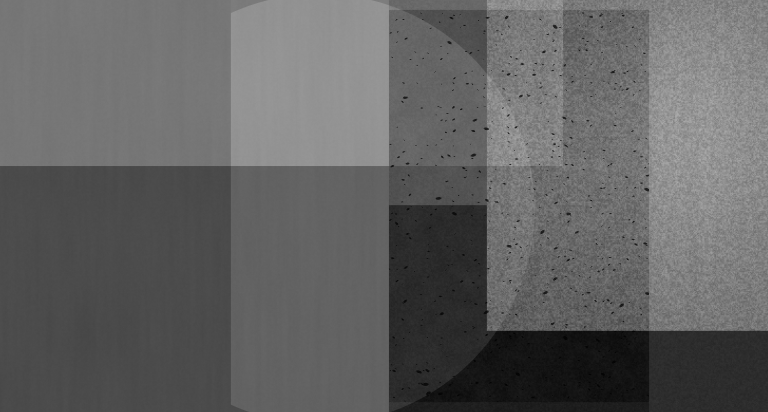
Give the GLSL for this background, as a Shadertoy shader.

```glsl
float hash(vec2 p) {
    vec3 q = fract(vec3(p.xyx) * 0.1031);
    q += dot(q, q.yzx + 33.33);
    return fract((q.x + q.y) * q.z);
}

float noise(vec2 p) {
    vec2 i = floor(p), f = fract(p);
    f = f * f * (3.0 - 2.0 * f);
    return mix(mix(hash(i), hash(i + vec2(1, 0)), f.x),
               mix(hash(i + vec2(0, 1)), hash(i + vec2(1, 1)), f.x), f.y);
}

float fbm(vec2 p) {
    float sum = 0.0, weight = 0.5;
    for (int i = 0; i < 4; i++) {
        sum += weight * noise(p);
        p = p * 2.03 + 7.1;
        weight *= 0.5;
    }
    return sum;
}

// Antialiased step: 1 where x lies beyond the limit
float beyond(float limit, float x, float aa) {
    return clamp((x - limit) / aa + 0.5, 0.0, 1.0);
}

float span(float low, float high, float x, float aa) {
    return beyond(low, x, aa) - beyond(high, x, aa);
}

float disc(vec2 p, vec2 center, float radius, float aa) {
    return beyond(0.0, radius - length(p - center), aa);
}

// One small tilted pit per occupied cell
float pits(vec2 p, float scale, float density, float aa) {
    vec2 cell = floor(p * scale);
    float present = step(hash(cell + 3.7), density);
    vec2 jitter = vec2(hash(cell + 11.3), hash(cell + 27.9));
    vec2 d = fract(p * scale) - mix(vec2(0.25), vec2(0.75), jitter);
    float tilt = (hash(cell + 41.1) - 0.5) * 1.6;
    d = mat2(cos(tilt), sin(tilt), -sin(tilt), cos(tilt)) * d;
    float size = mix(0.07, 0.20, pow(hash(cell + 53.2), 2.0));
    float shape = length(d * vec2(0.85, 1.6)) + 0.08 * (noise(p * scale * 6.0) - 0.5);
    return present * beyond(0.0, size - shape, aa * scale * 1.3);
}

// Painted plaster with faint vertical streaks
float plaster(vec2 p) {
    float streaks = fbm(p * vec2(75.0, 5.0)) - 0.47;
    float mottling = fbm(p * 5.0) - 0.47;
    return streaks * 0.022 + mottling * 0.018;
}

// Soft light falling on the metal sheet
float metalLight(vec2 p) {
    float rightGlow = exp(-dot((p - vec2(1.72, 0.69)) * vec2(4.0, 2.6),
                               (p - vec2(1.72, 0.69)) * vec2(4.0, 2.6)));
    float leftGlow = exp(-pow((p.x - 1.36) * 4.0, 2.0) - pow((p.y - 0.62) * 3.2, 2.0));
    float brushed = fbm(vec2(p.x * 28.0, p.y * 1.5)) - 0.47;
    return 0.35 + 0.14 * rightGlow + 0.07 * leftGlow + 0.03 * brushed;
}

void mainImage(out vec4 fragColor, in vec2 fragCoord) {
    float aa = 1.0 / iResolution.y;
    vec2 p = fragCoord / iResolution.xy * vec2(1.866, 1.0);

    // Shared masks
    float upper = beyond(0.597, p.y, aa);
    float circle = disc(p, vec2(0.777, 0.493), 0.522, aa);
    float rightSide = beyond(0.945, p.x, aa);
    float slab = span(0.945, 1.577, p.x, aa) * span(0.024, 0.976, p.y, aa);
    float metal = beyond(1.183, p.x, aa) * beyond(0.197, p.y, aa);

    // Plaster panels on the left
    float wall = mix(0.292, 0.465, upper);
    float column = mix(0.295, 0.485, upper) + 0.09 * circle;
    float tone = mix(wall, column, beyond(0.561, p.x, aa)) + plaster(p);

    // Dark panels
    float dark = 0.08 + 0.15 * beyond(0.502, p.y, aa) + 0.08 * upper;
    dark *= 1.0 - beyond(1.183, p.x, aa) * (1.0 - metal) * 0.08;
    dark += 0.09 * circle;
    float margin = mix(0.04, 0.10, max(beyond(1.577, p.x, aa), upper));
    dark += margin * (1.0 - slab);

    // Lit metal sheet with a lighter window
    float sheet = metalLight(p) + 0.06 * circle;
    sheet += 0.09 * upper * (1.0 - beyond(1.368, p.x, aa));
    sheet += 0.09 * (1.0 - slab);
    tone = mix(tone, mix(dark, sheet, metal), rightSide);

    // Concrete mottling, grain and pits
    float grain = noise(p * 390.0) + noise(p * 210.0 + 19.0) - 1.0;
    float roughness = mix(0.008, mix(0.025, 0.095, metal), rightSide);
    tone += grain * roughness;
    tone += slab * (fbm(p * 22.0) - 0.47) * 0.05;
    float pitting = max(pits(p, 36.0, 0.20, aa), pits(p + 4.3, 66.0, 0.16, aa));
    tone *= 1.0 - 0.72 * slab * pitting;

    fragColor = vec4(vec3(clamp(tone, 0.0, 1.0)), 1.0);
}
```
